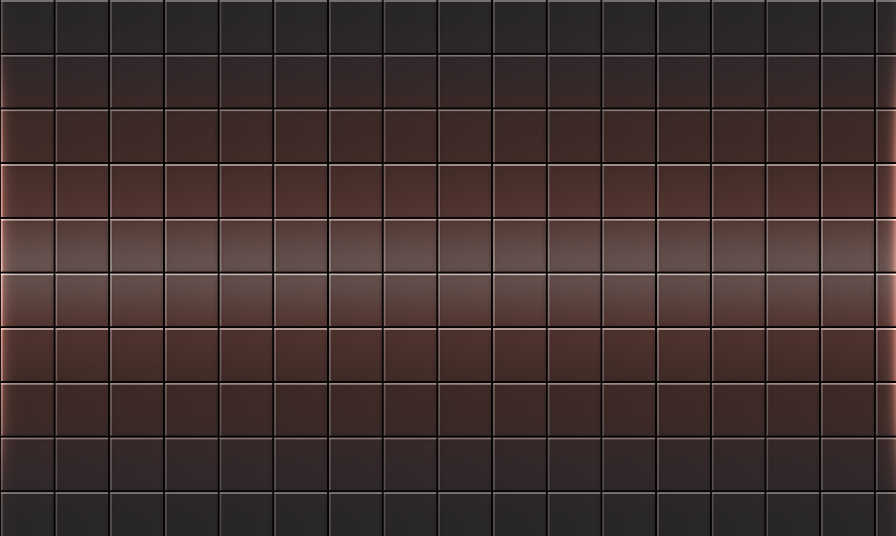
Write a WebGL 1 fragment shader that draws this pattern.

```glsl
precision mediump float;
// Bevelled square tiles under a warm horizontal band of light, with glowing side edges.
uniform vec2 u_resolution;

const float TILES_ACROSS = 16.384;
const float LINE_WIDTH = 0.034;

float hash(vec2 cell) {
  return fract(sin(dot(cell, vec2(12.9898, 78.233))) * 43758.5453);
}

// Box-filtered coverage of the interval [lo, hi] by a sample of the given width.
float band(float x, float lo, float hi, float width) {
  float overlap = min(x + 0.5 * width, hi) - max(x - 0.5 * width, lo);
  return clamp(overlap / width, 0.0, 1.0);
}

// Signed offset from the nearest grid line, in tiles.
float seamOffset(float x) {
  return fract(x + 0.5) - 0.5;
}

// Grey glow in the middle, red-brown around it, charcoal at top and bottom.
vec3 backdrop(float d) {
  vec3 glow = vec3(0.390, 0.312, 0.300);
  vec3 red = vec3(0.315, 0.200, 0.185);
  vec3 brown = vec3(0.238, 0.163, 0.148);
  vec3 plum = vec3(0.200, 0.158, 0.162);
  vec3 charcoal = vec3(0.160, 0.150, 0.155);
  vec3 color = mix(glow, red, smoothstep(0.0, 0.13, d));
  color = mix(color, brown, smoothstep(0.09, 0.25, d));
  color = mix(color, plum, smoothstep(0.26, 0.37, d));
  return mix(color, charcoal, smoothstep(0.35, 0.48, d));
}

// Soft shading inside a tile: dim rim, slightly lighter towards the right.
float tileShade(vec2 local, vec2 cell) {
  vec2 rim = min(local, 1.0 - local);
  float inset = smoothstep(0.0, 0.12, min(rim.x, rim.y));
  float sheen = 0.05 * (local.x - 0.5);
  float variation = 0.02 * (hash(cell) - 0.5);
  return mix(0.90, 1.0, inset) + sheen + variation;
}

void main() {
  vec2 uv = gl_FragCoord.xy / u_resolution;
  float pixel = TILES_ACROSS / u_resolution.x;
  float filterWidth = 0.7 * pixel;
  vec2 grid = vec2(gl_FragCoord.x, u_resolution.y - gl_FragCoord.y) * pixel;
  float d = abs(uv.y - 0.5);

  // Tile faces
  vec3 color = backdrop(d) * tileShade(fract(grid), floor(grid));

  // Warm glow along the left and right borders
  float side = min(uv.x, 1.0 - uv.x);
  float sideGlow = exp(-side / 0.0050) * (1.0 - 0.85 * smoothstep(0.20, 0.46, d));
  color += vec3(0.46, 0.28, 0.25) * sideGlow;

  // Highlights on the left and top edges of each tile
  float acrossX = seamOffset(grid.x - 0.014);
  float acrossY = seamOffset(grid.y);
  float center = 1.0 - smoothstep(0.0, 0.5, d);
  vec3 leftLight = color + mix(vec3(0.17, 0.16, 0.16), vec3(0.22, 0.23, 0.23), center);
  vec3 topLight = color + mix(vec3(0.31, 0.30, 0.30), vec3(0.43, 0.44, 0.43), center);
  color = mix(color, leftLight, band(acrossX, 0.0, LINE_WIDTH, filterWidth));
  color = mix(color, topLight, band(acrossY, 0.0, LINE_WIDTH, filterWidth));

  // Dark seams on the right and bottom edges
  float seam = max(band(acrossX, -LINE_WIDTH, 0.0, filterWidth),
                   band(acrossY, -LINE_WIDTH, 0.0, filterWidth));
  color = mix(color, vec3(0.020, 0.012, 0.012), seam);

  gl_FragColor = vec4(color, 1.0);
}
```
